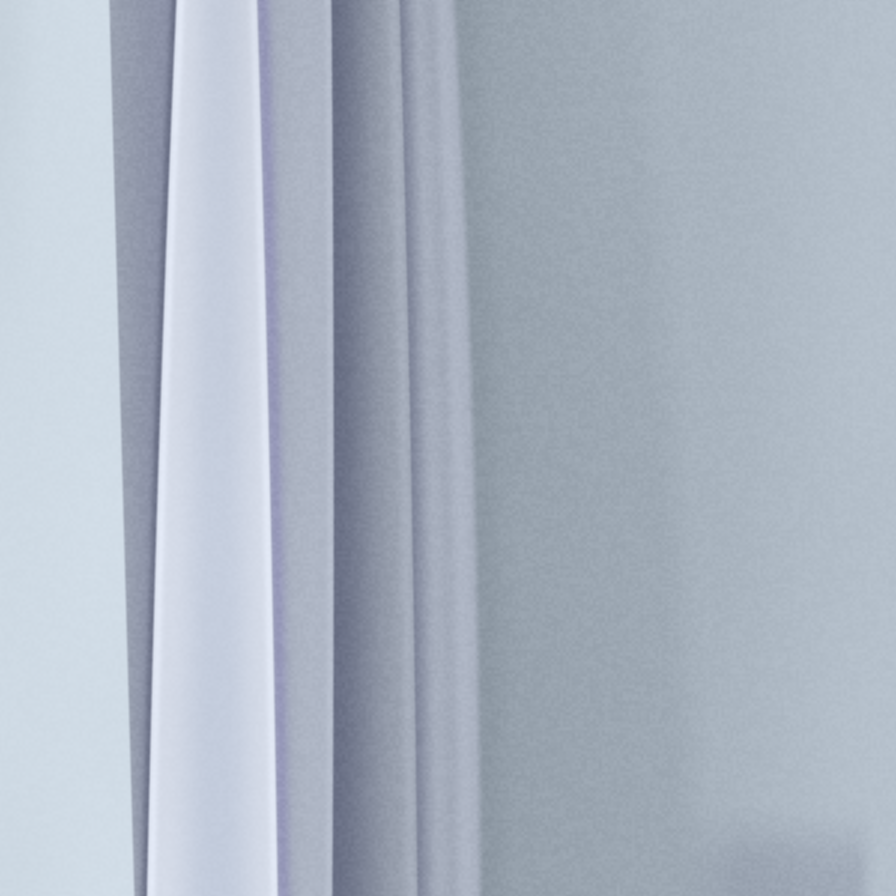
Give the GLSL for this texture, as a Shadertoy shader.

```glsl
// Pale curtain with tapering vertical pleats before a softly shadowed wall.
#define EDGE_SOFT 0.0022
#define GRAIN_SCALE 300.0
#define GRAIN_AMOUNT 0.034
#define WEAVE_AMOUNT 0.012
#define LEFT_WALL vec3(0.805, 0.850, 0.890)
#define SHADE_WALL vec3(0.585, 0.628, 0.672)
#define LIT_WALL vec3(0.685, 0.728, 0.772)
#define DEEP_FOLD vec3(0.405, 0.430, 0.515)
#define BRIGHT_CLOTH vec3(0.830, 0.855, 0.905)
#define MID_CLOTH vec3(0.650, 0.680, 0.738)
#define VIOLET_RIM vec3(0.575, 0.580, 0.720)

float hash(vec2 p) {
    vec3 q = fract(vec3(p.xyx) * 0.1031);
    q += dot(q, q.yzx + 33.33);
    return fract((q.x + q.y) * q.z);
}

float noise(vec2 p) {
    vec2 i = floor(p), f = fract(p);
    f = f * f * (3.0 - 2.0 * f);
    return mix(mix(hash(i), hash(i + vec2(1, 0)), f.x),
               mix(hash(i + vec2(0, 1)), hash(i + vec2(1, 1)), f.x), f.y);
}

// Edge position: start at the top, slope and bend toward the bottom
float seam(float start, float slope, float bend, float t) {
    return start + t * (slope + bend * t);
}

float past(float edge, float x, float softness) {
    return smoothstep(edge - softness, edge + softness, x);
}

// Narrow line of light or shade along a seam
float rim(float center, float x, float width) {
    float d = (x - center) / width;
    return exp(-d * d);
}

// Wall to the right, with the broad cast shadow and a low smudge
vec3 wallShade(float x, float y, float t, float curtainEdge) {
    float shadowEdge = seam(0.716, 0.085, -0.023, t);
    vec3 shade = mix(SHADE_WALL, SHADE_WALL + 0.035, smoothstep(curtainEdge, shadowEdge, x));
    shade += 0.012 * smoothstep(0.5, 1.0, y);
    vec3 lit = mix(LIT_WALL - 0.030, LIT_WALL + 0.025, smoothstep(shadowEdge, 1.0, x));
    vec3 wall = mix(shade, lit, past(shadowEdge, x, 0.028));
    float smudge = smoothstep(0.11, 0.02, y) * past(0.79, x, 0.05) * (1.0 - past(0.967, x, 0.014));
    wall -= vec3(0.070, 0.075, 0.065) * smudge;
    return wall - 0.035 * rim(curtainEdge + 0.008, x, 0.022);
}

void mainImage(out vec4 fragColor, in vec2 fragCoord) {
    vec2 uv = fragCoord / iResolution.xy;
    float x = uv.x, y = uv.y, t = 1.0 - y;
    float soft = max(EDGE_SOFT, 0.7 / iResolution.x);

    // Seams from left to right
    float side   = seam(0.122, 0.027, 0.001, t);
    float front  = seam(0.197, -0.045, 0.012, t);
    float crease = seam(0.287, 0.031, -0.008, t);
    float valley = seam(0.370, 0.009, -0.008, t);
    float ridge  = seam(0.446, 0.030, -0.010, t);
    float hem    = seam(0.507, 0.055, -0.026, t);

    // Left wall
    vec3 col = LEFT_WALL - 0.025 * smoothstep(0.5, 1.0, y) * smoothstep(0.05, 0.0, x);
    col += 0.012 * smoothstep(0.0, 0.12, x);

    // Shaded side of the curtain
    float f = clamp((x - side) / (front - side), 0.0, 1.0);
    vec3 sidePanel = mix(vec3(0.605, 0.635, 0.695), vec3(0.535, 0.558, 0.645), f);
    sidePanel -= 0.11 * rim(front - 0.002, x, 0.005);
    col = mix(col, sidePanel, past(side, x, soft));

    // Bright front pleat with a faint inner hollow
    f = clamp((x - front) / (crease - front), 0.0, 1.0);
    float hollow = smoothstep(0.12, 0.48, f) * (1.0 - smoothstep(0.58, 0.95, f));
    vec3 pleat = BRIGHT_CLOTH - vec3(0.070, 0.060, 0.045) * hollow * (1.0 - 0.4 * y);
    pleat -= 0.025 * smoothstep(0.4, 1.0, y) * f;
    pleat += 0.055 * rim(front + 0.005, x, 0.005);
    pleat += 0.050 * rim(crease - 0.004, x, 0.005);
    col = mix(col, pleat, past(front, x, soft));

    // Middle panel with a violet left rim
    f = clamp((x - crease) / (valley - crease), 0.0, 1.0);
    vec3 middle = mix(MID_CLOTH, MID_CLOTH + 0.030, smoothstep(0.0, 0.7, f));
    middle = mix(middle, VIOLET_RIM, 0.85 * rim(crease + 0.006, x, 0.009));
    middle += 0.035 * rim(valley - 0.004, x, 0.004);
    col = mix(col, middle, past(crease, x, soft));

    // Deep fold, lighter toward its right ridge
    f = clamp((x - valley) / (ridge - valley), 0.0, 1.0);
    vec3 fold = mix(DEEP_FOLD, vec3(0.595, 0.625, 0.680), smoothstep(-0.05, 0.85, f));
    fold += 0.055 * rim(ridge - 0.007, x, 0.008);
    col = mix(col, fold, past(valley, x, soft));

    // Last rounded pleat
    f = clamp((x - ridge) / (hem - ridge), 0.0, 1.0);
    vec3 last = mix(vec3(0.485, 0.510, 0.590), MID_CLOTH, smoothstep(-0.05, 0.35, f));
    last += 0.030 * rim(0.78, f, 0.16) - 0.020 * rim(0.56, f, 0.10);
    col = mix(col, last, past(ridge, x, soft));

    // Wall behind the curtain
    col = mix(col, wallShade(x, y, t, hem), past(hem, x, 0.005));

    // Cloth grain and fine horizontal weave, weaker in bright areas
    float grain = noise(uv * GRAIN_SCALE) - 0.5;
    float weave = noise(uv * vec2(90.0, 260.0) + 17.0) - 0.5;
    float strength = mix(1.0, 0.35, smoothstep(0.62, 0.84, col.g));
    col += strength * (GRAIN_AMOUNT * grain + WEAVE_AMOUNT * weave);
    col += 0.010 * (noise(uv * vec2(7.0, 5.0)) - 0.5);

    fragColor = vec4(clamp(col, 0.0, 1.0), 1.0);
}
```
